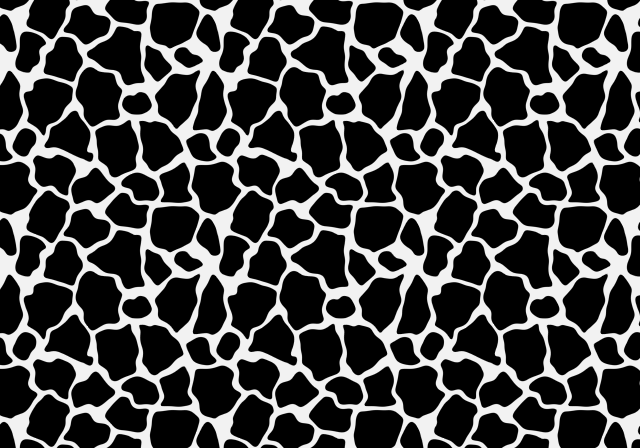
Reproduce this pattern procedurally as a Shadertoy shader.

```glsl
// Cow hide: rounded black blotches on off-white, repeating in square tiles.

#define TILE_SIZE   0.455  // tile side in canvas heights
#define TILE_CELLS  5.0    // blotches along one tile side
#define ROW_SHIFT   0.4    // stagger from row to row, in cells
#define JITTER      0.55   // scatter of blotch centres, in cells
#define SIZE_RANGE  0.46   // spread between small and large blotches
#define STRETCH     0.15   // strongest elongation of a blotch
#define GAP         0.13   // width of the pale channels, in cells
#define ROUNDING    0.08   // softness of blotch corners
#define WARP        0.26   // bending of outlines
#define WOBBLE      0.09   // swelling and pinching of channels
#define EDGE        0.70   // half width of the smooth edge, in pixels

const vec3 HIDE_COLOR = vec3(0.95);
const vec3 BLOTCH_COLOR = vec3(0.0);

vec2 hash2(vec2 p) {
    vec3 q = fract(vec3(p.xyx) * vec3(0.1031, 0.1030, 0.0973));
    q += dot(q, q.yzx + 33.33);
    return fract((q.xx + q.yz) * q.zy);
}

// Unit gradient on a lattice that wraps with the given period.
vec2 latticeGradient(vec2 corner, float period, float seed) {
    float angle = 6.2832 * hash2(mod(corner, period) + seed).x;
    return vec2(cos(angle), sin(angle));
}

float gradientNoise(vec2 p, float period, float seed) {
    vec2 i = floor(p), f = p - i;
    vec2 u = f * f * f * (f * (f * 6.0 - 15.0) + 10.0);
    vec2 e = vec2(1.0, 0.0);
    float a = dot(latticeGradient(i, period, seed), f);
    float b = dot(latticeGradient(i + e.xy, period, seed), f - e.xy);
    float c = dot(latticeGradient(i + e.yx, period, seed), f - e.yx);
    float d = dot(latticeGradient(i + e.xx, period, seed), f - e.xx);
    return mix(mix(a, b, u.x), mix(c, d, u.x), u.y);
}

// Distance from a blotch centre, stretched along a random axis, less its size.
float blotchDistance(vec2 p, vec2 cell) {
    vec2 id = mod(cell, TILE_CELLS);
    vec2 center = cell + 0.5 + JITTER * (hash2(id + 7.0) - 0.5);
    center.x += fract(ROW_SHIFT * id.y + 0.1) - 0.5;
    vec2 shape = hash2(id + 53.0);
    float angle = 3.1416 * shape.y;
    float c = cos(angle), s = sin(angle);
    vec2 q = mat2(c, -s, s, c) * (p - center);
    float stretch = 1.0 + STRETCH * hash2(id + 91.0).x;
    return length(q * vec2(1.0 / stretch, stretch)) - SIZE_RANGE * shape.x;
}

// Positive inside blotches: nearest centre against a soft minimum of the rest.
float blotchField(vec2 p) {
    vec2 home = floor(p);
    float nearest = 1e3, others = 0.0;
    for (int y = -2; y <= 2; y++) {
        for (int x = -2; x <= 2; x++) {
            float d = blotchDistance(p, home + vec2(x, y));
            others += exp(-max(d, nearest) / ROUNDING);
            nearest = min(d, nearest);
        }
    }
    return -ROUNDING * log(others) - nearest - GAP;
}

void mainImage(out vec4 fragColor, in vec2 fragCoord) {
    vec2 p = fragCoord / iResolution.y * TILE_CELLS / TILE_SIZE;

    // Irregular outlines
    vec2 noisePos = 2.0 * p;
    float period = 2.0 * TILE_CELLS;
    vec2 bend = vec2(gradientNoise(noisePos, period, 11.0),
                     gradientNoise(noisePos, period, 37.0));
    float field = blotchField(p + WARP * bend);
    field += WOBBLE * gradientNoise(noisePos, period, 71.0);

    // Equally sharp edges wherever the field is steep or shallow
    float slope = length(vec2(dFdx(field), dFdy(field)));
    float blotch = smoothstep(-EDGE, EDGE, field / max(slope, 1e-4));
    fragColor = vec4(mix(HIDE_COLOR, BLOTCH_COLOR, blotch), 1.0);
}
```
